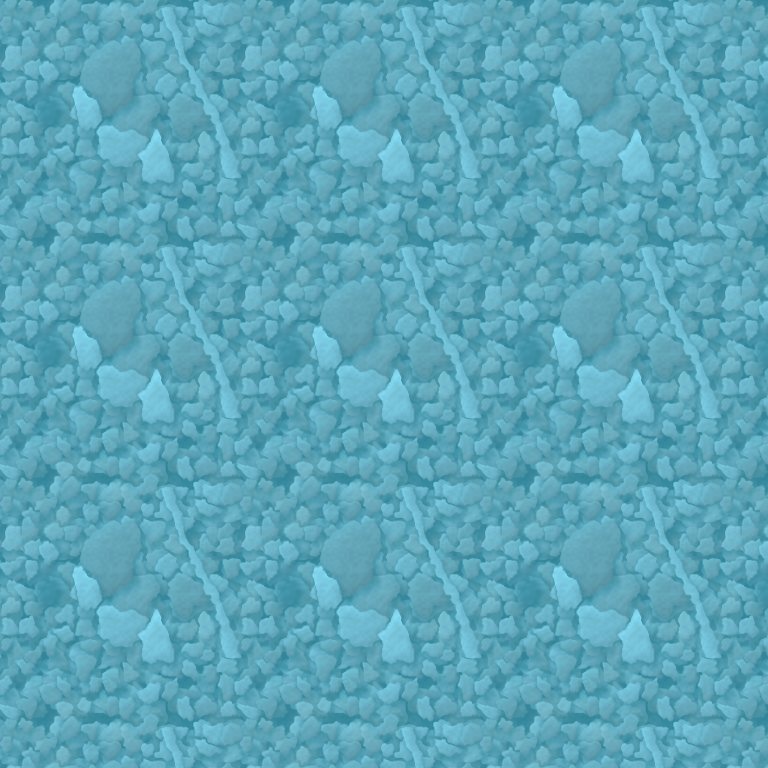
Write a Shadertoy shader that draws this texture.

```glsl
const float REPEATS = 3.2;                   // tiles across and down
const float TAU = 6.28318;
const vec2 LIGHT = vec2(-0.6, -0.8);         // towards the light, y runs down
const vec3 HOLLOW = vec3(0.20, 0.53, 0.61);
const vec3 GREY = vec3(0.38, 0.645, 0.715);
const vec3 CYAN = vec3(0.43, 0.725, 0.81);
const vec3 BRIGHT = vec3(0.46, 0.77, 0.86);
const vec3 DUST = vec3(0.49, 0.70, 0.74);

float hash(vec2 c) {
    return fract(sin(dot(c, vec2(127.1, 311.7))) * 43758.5453);
}

// Value noise that wraps after n cells
float noise(vec2 p, float n) {
    p *= n;
    vec2 c = floor(p), f = p - c;
    f = f * f * (3.0 - 2.0 * f);
    vec2 a = mod(c, n), b = mod(c + 1.0, n);
    return mix(mix(hash(a), hash(vec2(b.x, a.y)), f.x),
               mix(hash(vec2(a.x, b.y)), hash(b), f.x), f.y);
}

float fbm(vec2 p, float n) {
    float sum = 0.0, amp = 0.5;
    for (int i = 0; i < 4; i++) {
        sum += amp * noise(p, n);
        n *= 2.0;
        amp *= 0.55;
    }
    return sum;
}

// Shortest offset between points on the repeating tile
vec2 wrap(vec2 d) {
    return fract(d + 0.5) - 0.5;
}

vec2 rotate(vec2 d, float angle) {
    float c = cos(angle), s = sin(angle);
    return vec2(c * d.x + s * d.y, c * d.y - s * d.x);
}

// Approximate signed distance to a lumpy ellipse
float outline(vec2 d, vec2 radii, float angle, float seed) {
    vec2 q = rotate(d, angle) / radii;
    float a = atan(q.y, q.x);
    float lumps = 1.0 + 0.11 * sin(3.0 * a + seed * TAU)
                + 0.07 * sin(5.0 * a + seed * 17.0) + 0.04 * sin(8.0 * a + seed * 41.0);
    return (length(q) / lumps - 1.0) * min(radii.x, radii.y);
}

// Cast a shadow, then lay a domed stone over it
vec3 paintStone(vec3 under, vec2 d, vec2 radii, float angle, float seed, vec3 tint, float px) {
    float size = min(radii.x, radii.y);
    float edge = outline(d, radii, angle, seed);
    float shadow = 1.0 - smoothstep(-0.015, 0.03, outline(d + LIGHT * 0.016, radii, angle, seed));
    under = mix(under, HOLLOW, 0.6 * shadow);
    float rim = smoothstep(-0.8 * size, 0.0, edge);
    float slope = clamp(dot(d, LIGHT) / size, -1.0, 1.0);
    vec3 stone = tint * (1.0 + 0.10 * slope * rim);
    return mix(under, stone, 1.0 - smoothstep(-px, px, edge));
}

// Jittered n by n grid of stones
vec3 paintLayer(vec3 color, vec2 p, float n, float layer, float px) {
    vec2 home = floor(p * n);
    for (int y = -1; y <= 1; y++)
    for (int x = -1; x <= 1; x++) {
        vec2 cell = home + vec2(x, y);
        vec2 id = mod(cell, n) + layer * 19.0;
        float seed = hash(id), tone = hash(id + 5.3);
        if (seed < 0.22) continue;
        vec2 center = (cell + 0.2 + 0.6 * vec2(hash(id + 1.7), hash(id + 2.9))) / n;
        vec2 radii = mix(vec2(0.32), vec2(0.58), vec2(hash(id + 3.1), hash(id + 4.7))) / n;
        color = paintStone(color, p - center, radii, seed * TAU, tone, mix(GREY, CYAN, tone), px);
    }
    return color;
}

// Slanted twig with flared ends
vec3 paintTwig(vec3 under, vec2 d, float px) {
    float t = d.y / 0.35;
    float across = d.x - 0.15 * t - 0.015 * sin(4.0 * t);
    float edge = max(abs(across) * 0.9 - 0.014 - 0.012 * t * t, abs(d.y) - 0.35);
    under = mix(under, HOLLOW, 0.45 * (1.0 - smoothstep(-0.01, 0.025, edge)));
    vec3 bark = CYAN * (1.03 - 2.5 * across);
    return mix(under, bark, 1.0 - smoothstep(-px, px, edge));
}

void mainImage(out vec4 fragColor, in vec2 fragCoord) {
    vec2 uv = fragCoord / iResolution.xy;
    vec2 p = fract(vec2(uv.x, 1.0 - uv.y) * REPEATS);
    float px = REPEATS / iResolution.y;
    vec2 q = p + 0.055 * (vec2(fbm(p, 14.0), fbm(p + 0.37, 14.0)) - 0.5);

    // Rubble, from large slabs to chips
    vec3 color = mix(HOLLOW, GREY, 0.35 * noise(p, 6.0));
    for (int i = 0; i < 5; i++)
        color = paintLayer(color, q, 6.0 + 1.5 * float(i) - 0.5 * float(i % 2), float(i), px);

    // Dark pocket and the prominent stones
    color = mix(color, HOLLOW, 0.75 * (1.0 - smoothstep(0.02, 0.10, length(wrap(q - vec2(0.20, 0.47))))));
    color = paintStone(color, wrap(q - vec2(0.57, 0.48)), vec2(0.11, 0.075), -0.5, 0.3, mix(GREY, CYAN, 0.3), px);
    color = paintStone(color, wrap(q - vec2(0.47, 0.32)), vec2(0.115, 0.15), 0.2, 0.7, GREY, px);
    color = paintStone(color, wrap(q - vec2(0.36, 0.455)), vec2(0.052, 0.10), -0.35, 0.1, BRIGHT, px);
    color = paintStone(color, wrap(q - vec2(0.505, 0.61)), vec2(0.10, 0.085), 0.4, 0.5, CYAN, px);
    color = paintStone(color, wrap(q - vec2(0.655, 0.665)), vec2(0.065, 0.10), -0.2, 0.9, BRIGHT, px);
    color = paintStone(color, wrap(q - vec2(0.79, 0.48)), vec2(0.085, 0.075), 0.3, 0.4, GREY, px);
    color = paintTwig(color, wrap(q - vec2(0.84, 0.39)), px);

    // Embossed grit and pale dust
    float relief = fbm(p, 12.0) - fbm(p + LIGHT * 0.007, 12.0);
    float grain = noise(p, 80.0) - 0.5;
    color = mix(color, DUST, 0.35 * smoothstep(0.5, 0.85, fbm(p + 0.61, 9.0)));
    color *= 1.0 + 0.30 * relief + 0.05 * grain;
    fragColor = vec4(color, 1.0);
}
```
